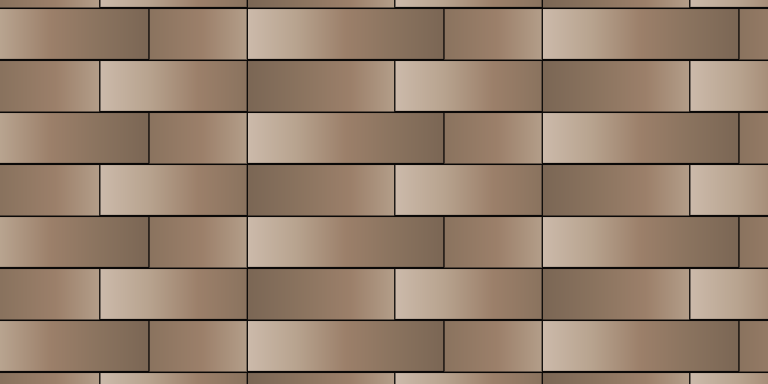
Reproduce this pattern procedurally as a WebGL 2 fragment shader.

```glsl
#version 300 es
precision highp float;
// Courses of long and short bricks, each shaded lengthwise, with thin dark joints.

uniform vec2 u_resolution;
out vec4 outColor;

// Lengths are fractions of the canvas height.
const float REPEAT_WIDTH = 0.7682;   // one pair of bricks
const float COURSE_HEIGHT = 0.13542;
const vec2 ORIGIN = vec2(0.6440, 0.0305);
const vec2 JOINT_WIDTH = vec2(0.0035, 0.0040);
const float HEAVY_EDGE = 0.0016;     // extra joint under bricks that darken

const vec3 PALE = vec3(0.80, 0.73, 0.67);
const vec3 SAND = vec3(0.72, 0.64, 0.56);
const vec3 TAN = vec3(0.61, 0.50, 0.415);
const vec3 BROWN = vec3(0.54, 0.45, 0.37);
const vec3 UMBER = vec3(0.48, 0.40, 0.33);
const vec3 INK = vec3(0.045, 0.035, 0.03);

// Five-stop ramp: tone 0 is pale, tone 4 is umber.
vec3 clayRamp(float tone) {
    vec3 color = mix(PALE, SAND, clamp(tone, 0.0, 1.0));
    color = mix(color, TAN, clamp(tone - 1.0, 0.0, 1.0));
    color = mix(color, BROWN, clamp(tone - 2.0, 0.0, 1.0));
    return mix(color, UMBER, clamp(tone - 3.0, 0.0, 1.0));
}

// Antialiased coverage of a line with the given width at distance d.
float lineCoverage(float d, float width, float pixel) {
    return clamp((0.5 * width - d) / pixel + 0.5, 0.0, 1.0);
}

// Joint around a brick, with its lower edge thickened by heavy.
float jointMask(vec2 p, vec2 size, float heavy, float pixel) {
    float side = min(p.x, size.x - p.x);
    float bed = min(p.y - heavy, size.y - p.y);
    return max(lineCoverage(side, JOINT_WIDTH.x, pixel),
               lineCoverage(bed, JOINT_WIDTH.y, pixel));
}

void main() {
    float pixel = 1.0 / u_resolution.y;
    vec2 p = gl_FragCoord.xy * pixel - ORIGIN;

    // Locate the course and the position within its repeat.
    float course = floor(p.y / COURSE_HEIGHT);
    bool evenCourse = mod(course, 2.0) < 0.5;
    vec2 local = vec2(mod(p.x, REPEAT_WIDTH), p.y - course * COURSE_HEIGHT);

    // Even courses split 2:1, odd courses split in half.
    float split = REPEAT_WIDTH * (evenCourse ? 2.0 / 3.0 : 0.5);
    bool firstBrick = local.x < split;
    float brickWidth = firstBrick ? split : REPEAT_WIDTH - split;
    local.x -= firstBrick ? 0.0 : split;

    // One brick of each pair darkens to the right, the other lightens.
    bool darkens = evenCourse == firstBrick;
    float startTone = darkens ? 0.0 : (evenCourse ? 3.0 : 4.0);
    float endTone = darkens ? (evenCourse ? 4.0 : 3.0) : 1.15;
    vec3 color = clayRamp(mix(startTone, endTone, local.x / brickWidth));

    float heavy = darkens ? HEAVY_EDGE : 0.0;
    float joint = jointMask(local, vec2(brickWidth, COURSE_HEIGHT), heavy, pixel);
    outColor = vec4(mix(color, INK, joint), 1.0);
}
```
